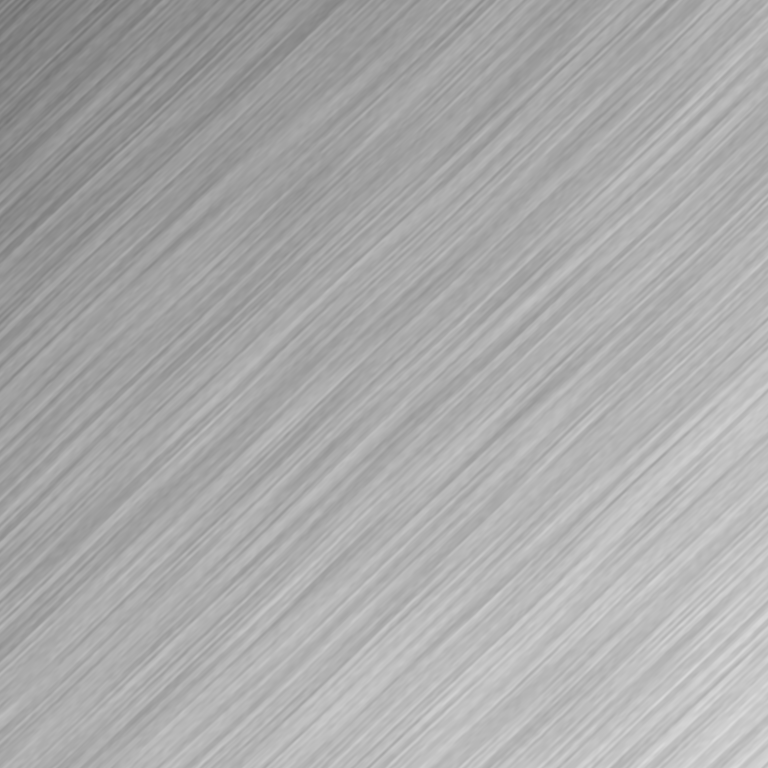
This texture is drawn by a Shadertoy shader. Its source:

```glsl
// Brushed metal: fine diagonal streaks under a soft corner-to-corner sheen.
#define ANGLE 0.755         // brushing direction in radians
#define MID_GREY 0.671      // mean brightness
#define SHEEN 0.25          // brightness gain from upper left to lower right
#define CORNER_SHADE 0.05   // extra darkening in the upper left
#define STREAKS 0.036       // contrast of the brushing
#define GRAIN 0.018         // contrast of the short grain

float hash(vec2 p) {
    vec3 q = fract(vec3(p.xyx) * 0.1031);
    q += dot(q, q.yzx + 33.33);
    return fract((q.x + q.y) * q.z);
}

// One hairline: smooth noise along its length, shifted at random per row
float hairline(float along, float row, float seed) {
    float s = along + 37.0 * hash(vec2(row, seed));
    float cell = floor(s);
    float a = hash(vec2(cell + seed, row));
    float b = hash(vec2(cell + 1.0 + seed, row));
    return 2.0 * mix(a, b, smoothstep(0.0, 1.0, s - cell)) - 1.0;
}

// Parallel hairlines: rows per canvas height and length of each mark
float brushing(vec2 p, float rows, float markLength, float seed) {
    float v = p.y * rows + 500.0;
    float row = floor(v);
    float along = p.x / markLength + 50.0;
    return mix(hairline(along, row, seed),
               hairline(along, row + 1.0, seed),
               smoothstep(0.0, 1.0, v - row));
}

void mainImage(out vec4 fragColor, in vec2 fragCoord) {
    vec2 uv = fragCoord / iResolution.xy;
    vec2 p = fragCoord / iResolution.y;

    // Brush frame: x along the strokes, y across, with a faint waver
    vec2 dir = vec2(cos(ANGLE), sin(ANGLE));
    vec2 q = vec2(dot(p, dir), dot(p, vec2(-dir.y, dir.x)));
    q.y += 0.0012 * sin(q.x * 7.0 + q.y * 5.0) + 0.0006 * sin(q.x * 17.0 - q.y * 11.0);

    // Sheen from the dark upper left to the bright lower right
    float t = 0.5 * (uv.x + 1.0 - uv.y);
    float corner = 1.0 - smoothstep(0.0, 0.3, t);
    float grey = MID_GREY + SHEEN * (t - 0.5) - CORNER_SHADE * corner;

    // Streaks from faint bands to crisp hairlines
    float streaks = 0.12 * brushing(q, 24.0, 0.50, 3.0)
                  + 0.35 * brushing(q, 75.0, 0.30, 11.0)
                  + 0.80 * brushing(q, 165.0, 0.22, 23.0)
                  + 1.55 * brushing(q, 290.0, 0.17, 41.0);
    float grain = brushing(q, 320.0, 0.010, 59.0);

    grey += STREAKS * streaks + GRAIN * grain;
    fragColor = vec4(vec3(clamp(grey, 0.0, 1.0)), 1.0);
}
```
